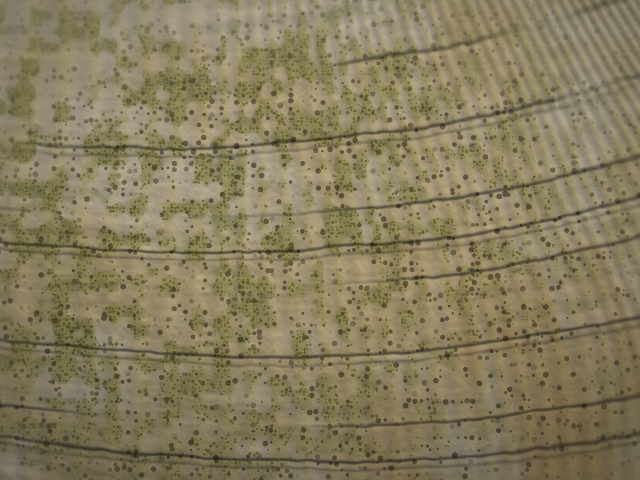
Give the GLSL for this texture, as a WebGL 1 fragment shader.

```glsl
precision highp float;

uniform vec2 u_resolution;

const vec3 PALE = vec3(0.655, 0.620, 0.540);
const vec3 TAN = vec3(0.620, 0.565, 0.430);
const vec3 OCHRE = vec3(0.590, 0.480, 0.280);
const vec3 OLIVE = vec3(0.465, 0.450, 0.265);
const vec3 ALGAE = vec3(0.340, 0.330, 0.130);
const vec3 PIT = vec3(0.260, 0.220, 0.140);
const float GROOVE_GAP = 0.109;
const float GROOVE_WIDTH = 0.0035;
const float GROOVE_DEPTH = 0.0022;
const float RIB_DEPTH = 0.0011;
const float ALGAE_SIZE = 0.0075;
const float PIT_SIZE = 0.013;
const float RELIEF = 0.36;
const float STEP = 0.0015;

float hash(vec2 p) {
  vec3 q = fract(p.xyx * 0.1031);
  q += dot(q, q.yzx + 33.33);
  return fract((q.x + q.y) * q.z);
}

float noise(vec2 p) {
  vec2 i = floor(p), f = fract(p);
  f = f * f * (3.0 - 2.0 * f);
  float low = mix(hash(i), hash(i + vec2(1.0, 0.0)), f.x);
  float high = mix(hash(i + vec2(0.0, 1.0)), hash(i + 1.0), f.x);
  return mix(low, high, f.y);
}

// Shell coordinates: x runs across the ribs, y across the growth lines
vec2 shellCoords(vec2 p) {
  float sag = p.x - 0.7 + 0.55 * p.y;
  float across = p.x + 0.6 * max(p.x - 0.45, 0.0) * p.y * p.y;
  float level = p.y - 0.125 * sag * sag;
  level += 0.009 * (noise(vec2(across * 8.0, level * 12.0)) - 0.5);
  level += 0.004 * (noise(vec2(across * 42.0, level * 30.0)) - 0.5);
  return vec2(across, level);
}

float ribs(vec2 s) {
  float phase = 15.0 * s.x + 3.4 * s.x * s.x;
  phase += 0.7 * noise(vec2(s.x * 7.0, s.y * 4.0));
  return sin(6.2832 * phase);
}

// Deep growth lines: even ones run through, the others come and go
float grooves(vec2 s, float sharp) {
  float sum = 0.0;
  float width = GROOVE_WIDTH * mix(2.2, 1.0, sharp);
  for (int i = 0; i < 8; i++) {
    float k = float(i);
    float odd = mod(k, 2.0);
    float level = 0.038 + GROOVE_GAP * k + 0.035 * odd * cos(1.5708 * (k - 3.0));
    float reach = noise(vec2(s.x * 2.2 + k * 5.1, k * 3.7)) + 0.25 * (s.x - 0.6);
    float strength = mix(1.0, smoothstep(0.35, 0.65, reach), max(odd, step(5.5, k)));
    float d = (s.y - level) / width;
    float twin = d + 0.017 / width;
    sum += strength * (exp(-d * d) + 0.45 * (1.0 - odd) * exp(-twin * twin));
  }
  return sum * mix(0.5, 1.0, sharp);
}

float height(vec2 p, float sharp) {
  vec2 s = shellCoords(p);
  float h = RIB_DEPTH * ribs(s) - GROOVE_DEPTH * grooves(s, sharp);
  h += 0.0034 * noise(vec2(s.x * 4.0, s.y * 38.0));
  h += 0.0013 * sharp * noise(vec2(s.x * 14.0, s.y * 90.0));
  h += 0.0009 * sharp * noise(p * 100.0);
  h += 0.0004 * sharp * noise(p * 210.0);
  return h;
}

// Round spots, one per jittered cell
float speckles(vec2 p, float size, float cover, float blur) {
  vec2 q = p / size;
  float ink = 0.0;
  for (int j = -1; j <= 1; j++) {
    for (int i = -1; i <= 1; i++) {
      vec2 id = floor(q) + vec2(float(i), float(j));
      vec2 centre = id + 0.2 + 0.6 * vec2(hash(id + 11.0), hash(id + 29.0));
      float radius = 0.15 + 0.32 * hash(id + 7.0);
      float present = clamp(6.0 * (cover - hash(id + 53.0)), 0.0, 1.0);
      float spot = 1.0 - smoothstep(radius - blur, radius + blur, length(q - centre));
      ink = max(ink, present * spot);
    }
  }
  return ink;
}

void main() {
  vec2 p = gl_FragCoord.xy / u_resolution.y;
  vec2 s = shellCoords(p);
  float rib = ribs(s);
  float sharp = 1.0 - 0.85 * smoothstep(0.35, 0.8, length((p - vec2(0.65, 0.38)) * vec2(0.75, 1.0)));

  // Shell tint with ochre streaks along the ribs
  float warm = noise(p * 5.0) * 0.6 + noise(p * 17.0) * 0.4;
  vec3 color = mix(PALE, TAN, smoothstep(0.2, 0.75, warm + 0.12 * rib));
  float streak = noise(vec2(s.x * 26.0, s.y * 4.0)) * smoothstep(0.5, 1.0, p.x);
  color = mix(color, OCHRE, 0.55 * streak * (1.0 - smoothstep(0.35, 0.6, p.y)));

  // Algae clusters and small pits
  float zone = 1.0 - smoothstep(0.25, 0.85, length((p - vec2(0.35, 0.57)) * vec2(0.75, 1.1)));
  float patches = noise(s * vec2(22.0, 30.0)) * 0.65 + noise(p * 60.0) * 0.35;
  float cluster = smoothstep(0.38, 0.72, patches + 0.1 * rib) * (0.2 + 0.8 * zone);
  float blur = mix(0.5, 0.15, sharp);
  color = mix(color, OLIVE, 0.7 * cluster);
  color = mix(color, ALGAE, 0.75 * sharp * speckles(p, ALGAE_SIZE, 0.75 * cluster, blur));
  color = mix(color, PIT, 0.7 * sharp * speckles(p + 3.0, PIT_SIZE, 0.28, blur * 0.6));

  // Relief lit from above and slightly from the left
  vec2 dx = vec2(STEP, 0.0), dy = vec2(0.0, STEP);
  float slopeX = height(p + dx, sharp) - height(p - dx, sharp);
  float slopeY = height(p + dy, sharp) - height(p - dy, sharp);
  float slope = (slopeY + 0.5 * slopeX) / (2.0 * STEP);
  float shade = 1.0 - RELIEF * clamp(slope, -0.9, 0.9) + 0.045 * rib;
  shade *= 1.0 - 0.42 * min(grooves(s, sharp), 1.0);

  // Broad falloff of the light toward the corners
  float distant = length((p - vec2(0.65, 0.62)) * vec2(0.8, 1.1));
  float light = mix(1.03, 0.64, smoothstep(0.2, 1.0, distant));
  gl_FragColor = vec4(color * shade * light, 1.0);
}
```
